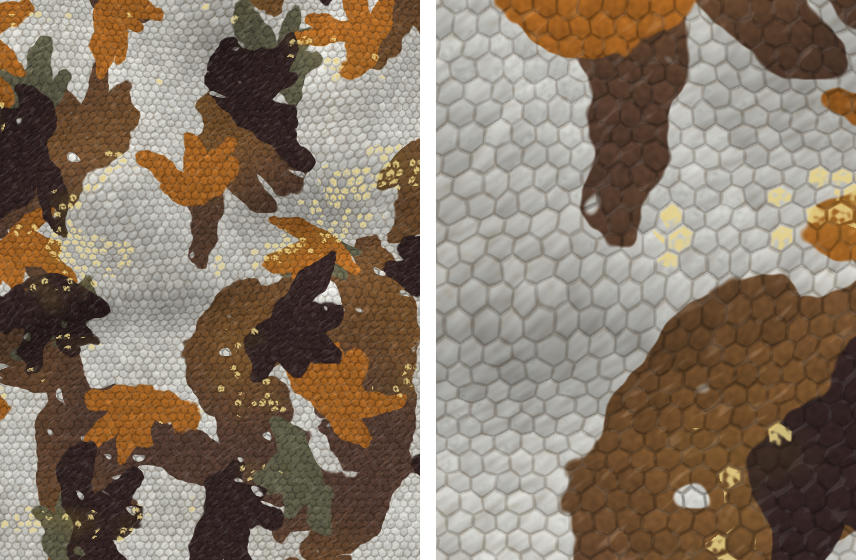
Left: the whole. Right: its middle third, enlarged.
Give the GLSL for this texture, as a Shadertoy shader.

```glsl
// Draped camouflage fabric embossed with small snakeskin scales and worn gold foil.

vec2 hash2(vec2 p) {
    p = vec2(dot(p, vec2(127.1, 311.7)), dot(p, vec2(269.5, 183.3)));
    return fract(sin(p) * 43758.5453);
}

float gradientNoise(vec2 p) {
    vec2 i = floor(p), f = fract(p);
    vec2 u = f * f * f * (f * (f * 6.0 - 15.0) + 10.0);
    vec2 e = vec2(0.0, 1.0);
    float a = dot(hash2(i) * 2.0 - 1.0, f);
    float b = dot(hash2(i + e.yx) * 2.0 - 1.0, f - e.yx);
    float c = dot(hash2(i + e.xy) * 2.0 - 1.0, f - e.xy);
    float d = dot(hash2(i + e.yy) * 2.0 - 1.0, f - e.yy);
    return mix(mix(a, b, u.x), mix(c, d, u.x), u.y);
}

// Cloth relief: diagonal folds above, one soft crease across the left side
float foldHeight(vec2 p) {
    float upper = smoothstep(0.32, 0.62, p.y);
    float bend = 0.12 * gradientNoise(p * 3.0 + 4.0);
    float folds = 0.026 * sin((p.x * 0.75 + p.y * 0.65 + bend) * 15.0)
                + 0.05 * gradientNoise(p * vec2(4.0, 5.0) + 9.0);
    float crease = p.y - 0.38 - 0.22 * p.x + bend * 0.4;
    return upper * folds + 0.022 * tanh(crease * 26.0) * (1.0 - smoothstep(0.25, 0.6, p.x));
}

// Signed distance to scattered fans of leaf-like fingers, one fan per cell
float leafFans(vec2 p, float cellSize, float reach, float seed) {
    vec2 cell = floor(p / cellSize);
    float d = 1.0;
    for (int y = -1; y <= 1; y++)
    for (int x = -1; x <= 1; x++) {
        vec2 id = cell + vec2(x, y);
        vec2 rnd = hash2(id + seed);
        vec2 root = (id + 0.25 + 0.5 * rnd) * cellSize;
        float heading = 6.283 * hash2(id + seed + 31.0).x;
        for (int i = 0; i < 5; i++) {
            vec2 vary = hash2(id * 7.0 + seed + float(i) * 3.7);
            float angle = heading + (float(i) - 2.0) * 0.68 + (vary.x - 0.5) * 0.5;
            vec2 finger = reach * (0.6 + 0.7 * vary.y) * vec2(cos(angle), sin(angle));
            vec2 q = p - root;
            float h = clamp(dot(q, finger) / dot(finger, finger), 0.0, 1.0);
            float radius = reach * (0.13 + 0.12 * sin(h * 2.8 + 0.3));
            d = min(d, length(q - finger * h) - radius);
        }
    }
    return d;
}

// Hexagonal scale: xy = place inside it, zw = its id
vec4 scaleCell(vec2 p) {
    vec2 s = vec2(1.0, 1.732);
    vec4 c = floor(vec4(p, p - vec2(0.5, 0.866)) / s.xyxy) + 0.5;
    vec4 h = vec4(p - c.xy * s, p - (c.zw + 0.5) * s);
    return dot(h.xy, h.xy) < dot(h.zw, h.zw) ? vec4(h.xy, c.xy) : vec4(h.zw, c.zw + 0.5);
}

void mainImage(out vec4 fragColor, in vec2 fragCoord) {
    vec2 p = fragCoord / iResolution.y;
    float pixel = 1.0 / iResolution.y;

    // Fold slope bends the print and lights the cloth
    vec2 e = vec2(0.004, 0.0);
    float height = foldHeight(p);
    vec2 slope = (vec2(foldHeight(p + e.xy), foldHeight(p + e.yx)) - height) / e.x;
    float light = clamp(1.0 + 0.5 * dot(slope, vec2(0.5, -0.8)), 0.6, 1.2);
    vec2 cloth = p + slope * 0.025;

    // Printed shapes with wavy, lobed outlines
    vec2 wave = vec2(gradientNoise(cloth * 9.0), gradientNoise(cloth * 9.0 + 40.0));
    vec2 ink = cloth + 0.04 * wave;
    float lobes = 0.018 * gradientNoise(cloth * 27.0) + 0.004 * gradientNoise(cloth * 90.0);
    float slits = smoothstep(0.36, 0.42, gradientNoise(mat2(0.8, 0.6, -0.6, 0.8) * cloth * vec2(26.0, 36.0)));
    float soft = max(pixel, 0.0012);
    float brown = 1.0 - smoothstep(-soft, soft, leafFans(ink, 0.30, 0.165, 3.0) + lobes);
    float olive = 1.0 - smoothstep(-soft, soft, leafFans(ink + 0.13, 0.40, 0.10, 17.0) + lobes);
    float orange = 1.0 - smoothstep(-soft, soft, leafFans(ink + 0.21, 0.33, 0.10, 29.0) + lobes);
    float dark = 1.0 - smoothstep(-soft, soft, leafFans(ink + 0.07, 0.35, 0.13, 53.0) + lobes);

    // Embossed scales, slightly irregular
    vec2 skin = cloth * 68.0 + 0.35 * vec2(gradientNoise(cloth * 45.0), gradientNoise(cloth * 45.0 + 70.0));
    vec4 cell = scaleCell(skin);
    vec2 a = abs(cell.xy);
    float edge = 0.5 - max(dot(a, vec2(0.5, 0.866)), a.x);
    float blur = 68.0 * pixel;
    float groove = 1.0 - smoothstep(0.02, 0.08 + blur, edge);
    float tone = hash2(cell.zw).x;

    // White ground with fibres and rubbed cracks
    float fibre = gradientNoise(mat2(0.8, -0.6, 0.6, 0.8) * cloth * vec2(60.0, 210.0));
    float grain = gradientNoise(cloth * 230.0);
    float patches = gradientNoise(cloth * 7.0 + 12.0);
    float wear = clamp(0.12 + 0.45 * fibre + 0.45 * grain + 0.4 * patches + 0.4 * groove, 0.0, 1.0);
    vec3 color = mix(vec3(0.81, 0.81, 0.79), vec3(0.50, 0.47, 0.42), wear);

    // Inks
    vec3 brownInk = mix(vec3(0.32, 0.23, 0.19), vec3(0.45, 0.31, 0.17),
                        smoothstep(-0.25, 0.3, gradientNoise(cloth * 3.0 + 5.0)));
    color = mix(color, brownInk, brown * (1.0 - slits));
    color = mix(color, vec3(0.36, 0.35, 0.27), olive);
    color = mix(color, vec3(0.63, 0.38, 0.14), orange);
    color = mix(color, vec3(0.19, 0.135, 0.13), dark * (1.0 - 0.9 * slits));
    float printed = max(max(brown, olive), max(orange, dark));

    // Scale relief and fold shading
    float relief = 1.0 + 0.16 * cell.y + 0.12 * (tone - 0.5) + 0.18 * grain;
    color *= light * relief * (1.0 - 0.24 * groove * printed);
    color += 0.09 * printed * smoothstep(0.15, 0.5, fibre + 0.3 * groove);

    // Gold foil: a broad sheen with single bright scales inside it
    float band = gradientNoise(cloth * vec2(4.0, 8.0) + 23.0) + 0.3 * gradientNoise(cloth * 19.0);
    float sheen = smoothstep(0.08, 0.42, band);
    float spark = step(1.0 - 0.6 * sheen, tone) * smoothstep(0.03, 0.1 + blur, edge);
    spark *= smoothstep(-0.3, 0.25, grain + 0.6 * cell.y + 0.1);
    color = mix(color, vec3(0.56, 0.46, 0.20), 0.28 * sheen * printed);
    color = mix(color, vec3(0.90, 0.82, 0.53), 0.85 * spark);

    fragColor = vec4(clamp(color, 0.0, 1.0), 1.0);
}
```
